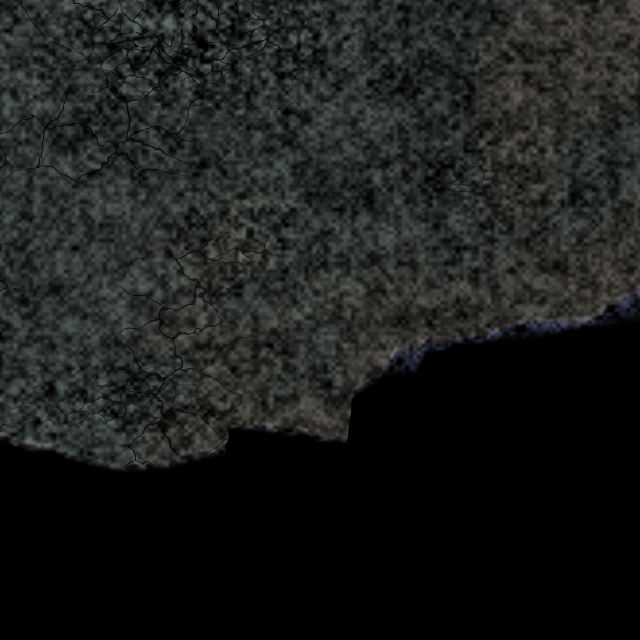
Write a three.js fragment shader that draws this texture.

```glsl
// A slab of dark weathered stone with a broken lower edge above a black void.
// Layered value noise makes the grain and stains, warped cell borders make the
// cracks, and a sum of ramps traces the edge with its chipped bluish rim.
varying vec2 vUv;

const vec3 COOL_STONE = vec3(0.171, 0.192, 0.183);
const vec3 WARM_STONE = vec3(0.194, 0.187, 0.172);
const vec3 GREY_RIM = vec3(0.15, 0.145, 0.15);
const vec3 BLUE_RIM = vec3(0.15, 0.16, 0.225);
const vec3 GLINT = vec3(0.12, 0.12, 0.14);
const float COARSE_GRAIN = 85.0;
const float FINE_GRAIN = 165.0;
const float GRAIN_CONTRAST = 0.95;
const float STAIN_CONTRAST = 0.75;
const float CRACK_DEPTH = 0.8;
const float EDGE_ROUGHNESS = 0.016;
const float EDGE_SOFTNESS = 0.005;

float hash(vec2 p) {
  return fract(sin(dot(p, vec2(127.1, 311.7))) * 43758.5453);
}

float noise(vec2 p) {
  vec2 i = floor(p), f = fract(p);
  f = f * f * (3.0 - 2.0 * f);
  return mix(mix(hash(i), hash(i + vec2(1.0, 0.0)), f.x),
             mix(hash(i + vec2(0.0, 1.0)), hash(i + 1.0), f.x), f.y);
}

float fbm(vec2 p) {
  float sum = 0.0, weight = 0.53;
  for (int i = 0; i < 4; i++) {
    sum += weight * noise(p);
    p = mat2(1.6, 1.2, -1.2, 1.6) * p + 7.3;
    weight *= 0.5;
  }
  return sum;
}

// Soft elliptical spot, 1 at its centre
float spot(vec2 p, vec2 centre, vec2 radius) {
  vec2 q = (p - centre) / radius;
  return exp(-dot(q, q));
}

float bump(float x, float centre, float radius) {
  float q = (x - centre) / radius;
  return exp(-q * q);
}

float ramp(float x, float from, float to, float rise) {
  return rise * clamp((x - from) / (to - from), 0.0, 1.0);
}

// Height of the broken edge: long slopes joined by abrupt steps
float edgeHeight(float x) {
  float slopes = ramp(x, 0.0, 0.18, -0.045) + ramp(x, 0.24, 0.345, 0.02)
    + ramp(x, 0.4, 0.537, -0.025) + ramp(x, 0.551, 0.6, 0.033) + ramp(x, 0.6, 1.0, 0.061);
  float steps = ramp(x, 0.35, 0.36, 0.043) + ramp(x, 0.541, 0.551, 0.072) + ramp(x, 0.65, 0.668, 0.03);
  return 0.31 + slopes + steps;
}

// Thin lines on the borders between scattered cells
float cracks(vec2 p, float width) {
  float nearest = 9.0, second = 9.0;
  for (int k = 0; k < 9; k++) {
    vec2 cell = floor(p) + vec2(mod(float(k), 3.0), floor(float(k) / 3.0)) - 1.0;
    float d = length(cell + vec2(hash(cell), hash(cell + 31.7)) - p);
    second = min(second, max(nearest, d));
    nearest = min(nearest, d);
  }
  return 1.0 - smoothstep(0.0, width, second - nearest);
}

void main() {
  vec2 p = vUv;
  float stain = fbm(p * 6.0) - 0.5;
  float blotch = fbm(p * 22.0 + 4.0) - 0.5;

  // Cool stone at upper left, warm stone to the right and below
  float warmth = p.x - 0.5 + 0.6 * (0.5 - p.y) + 1.1 * stain - 0.5 * spot(p, vec2(0.97, 0.76), vec2(0.1));
  vec3 colour = mix(COOL_STONE, WARM_STONE, smoothstep(-0.25, 0.2, warmth));

  // Areas of crushed surface
  float crushed = spot(p, vec2(0.3, 0.93), vec2(0.22, 0.1)) + 0.8 * spot(p, vec2(0.4, 0.63), vec2(0.08, 0.06))
    + 0.5 * spot(p, vec2(0.73, 0.72), vec2(0.09, 0.05)) + 0.6 * spot(p, vec2(0.17, 0.37), vec2(0.18, 0.07));

  // Grain and stains
  float grain = noise(p * COARSE_GRAIN) + noise(p * FINE_GRAIN + 9.0) - 1.0;
  float light = 1.0 + GRAIN_CONTRAST * (1.0 + 0.7 * crushed) * grain + STAIN_CONTRAST * (0.7 * stain + blotch);
  light += 0.12 * spot(p, vec2(0.8, 0.61), vec2(0.2, 0.1)) - 0.16 * spot(p, vec2(0.69, 0.82), vec2(0.1, 0.18));

  // Large cracks on the left, small ones in the crushed areas
  vec2 q = p + 0.045 * (vec2(fbm(p * 25.0), fbm(p * 25.0 + 17.0)) - 0.5);
  float large = cracks(q * vec2(11.0, 15.0), 0.05) * (1.0 - smoothstep(0.25, 0.5, p.x));
  large *= smoothstep(0.42, 0.62, noise(p * 9.0 + 3.0));
  float small = cracks(q * vec2(32.0, 46.0), 0.17) * min(crushed * 1.2, 1.0);
  small *= smoothstep(0.25, 0.6, noise(p * 28.0));
  colour *= max(light * (1.0 - CRACK_DEPTH * max(large, small)), 0.0);

  // Broken edge and the varying thickness of its rim
  vec2 jag = EDGE_ROUGHNESS * (vec2(fbm(p * 45.0 + 2.0), fbm(p * 38.0 + 11.0)) - 0.5);
  float depth = p.y + jag.y - edgeHeight(p.x + 0.6 * jag.x);
  float thickness = 0.012 + 0.036 * bump(p.x, 0.635, 0.032) + 0.018 * bump(p.x, 0.82, 0.045)
    + 0.034 * bump(p.x, 0.99, 0.05);
  vec3 rim = mix(GREY_RIM, BLUE_RIM, smoothstep(0.57, 0.65, p.x)) * max(0.9 + 1.5 * grain, 0.0);
  rim *= smoothstep(-0.2, 0.8, depth / thickness);
  colour = mix(rim, colour, smoothstep(0.75, 1.1, depth / thickness));

  // Sparse glints along the upper lip
  colour += GLINT * bump(depth, thickness, 0.005) * smoothstep(0.4, 0.75, noise(p * 65.0 + 5.0));

  gl_FragColor = vec4(colour * smoothstep(-EDGE_SOFTNESS, EDGE_SOFTNESS, depth), 1.0);
}
```
